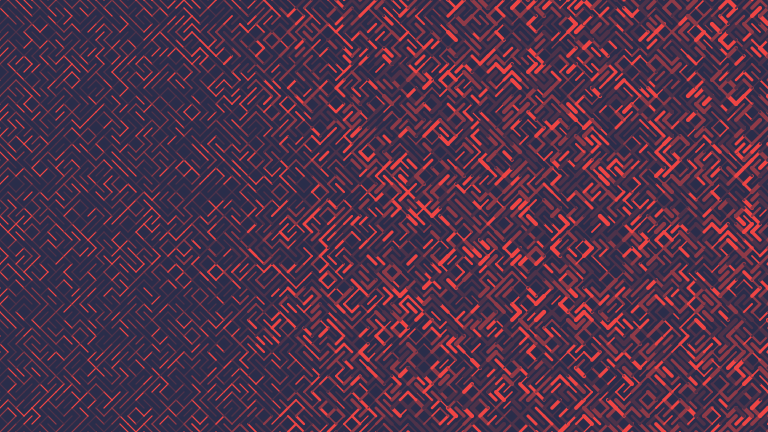
This pattern is drawn by a WebGL 1 fragment shader. Its source:

```glsl
precision highp float;

uniform vec2 u_resolution;

float hash(vec2 cell, float seed) {
  return fract(sin(dot(cell, vec2(127.1, 311.7)) + seed * 74.7) * 43758.55);
}

// Distance to the diagonal of a unit cell; slope is +1 or -1
float diagonalDistance(vec2 p, float slope) {
  vec2 halfSpan = vec2(0.5, 0.5 * slope);
  float along = clamp(dot(p, halfSpan) / 0.5, -1.0, 1.0);
  return length(p - halfSpan * along);
}

// Strokes grow heavier to the right, with a soft wavering front
float strokeWeight(vec2 cell) {
  float x = cell.x / 54.0 * u_resolution.y / u_resolution.x;
  float waver = 0.04 * sin(cell.y * 0.23 + cell.x * 0.11)
              + 0.03 * sin(cell.y * 0.51 - cell.x * 0.19 + 1.7);
  return smoothstep(0.16, 0.6, x + waver);
}

// Three tones: faint, medium and full
float strokeTone(float pick) {
  return 0.18 + 0.34 * step(0.38, pick) + 0.48 * step(0.72, pick);
}

void main() {
  vec2 grid = gl_FragCoord.xy / u_resolution.y * 54.0;
  vec2 home = floor(grid);
  float pixel = 54.0 / u_resolution.y;

  vec3 navy = vec3(0.165, 0.178, 0.29);
  vec3 coral = vec3(0.937, 0.27, 0.268);
  vec3 color = navy;

  // Neighbouring cells are included so that round caps overlap
  for (int j = -1; j <= 1; j++) {
    for (int i = -1; i <= 1; i++) {
      vec2 cell = home + vec2(float(i), float(j));
      float slope = hash(cell, 1.0) < 0.5 ? -1.0 : 1.0;
      float heavy = strokeWeight(cell) * hash(cell, 2.0);
      float halfWidth = 0.07 + 0.2 * heavy;
      float edge = diagonalDistance(grid - cell - 0.5, slope) - halfWidth;
      float cover = clamp(0.5 - edge / pixel, 0.0, 1.0);
      vec3 ink = mix(navy, coral, strokeTone(hash(cell, 3.0)));
      color = mix(color, ink, cover);
    }
  }

  gl_FragColor = vec4(color, 1.0);
}
```
